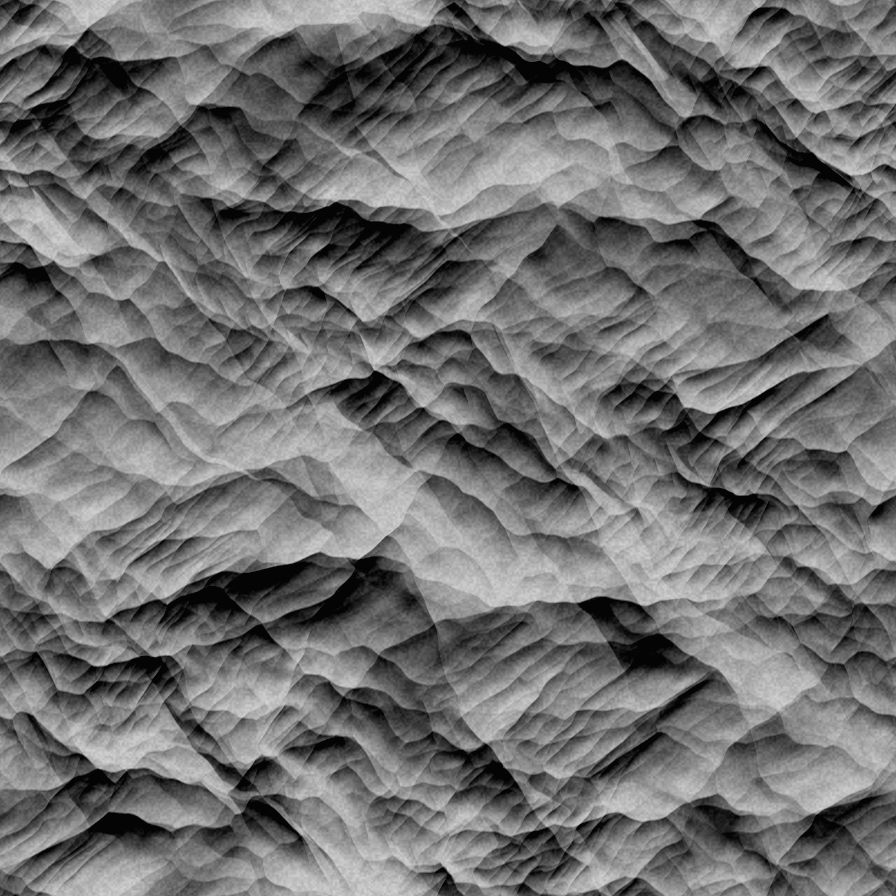
This texture is drawn by a three.js fragment shader. Its source:

```glsl
varying vec2 vUv;

const float TAU = 6.2831853;

vec3 hash3(vec2 cell) {
  vec3 a = fract(cell.xyx * vec3(0.1031, 0.1030, 0.0973));
  a += dot(a, a.yxz + 33.33);
  return fract((a.xxy + a.yzz) * a.zyx);
}

// Wrapping bowls that meet in sharp ridges; slant is a whole-number shear
float facets(vec2 p, vec2 count, float slant, float seed) {
  vec2 q = count * vec2(p.x, p.y + slant * p.x);
  vec2 home = floor(q);
  float nearest = 9.0;
  for (int j = -1; j <= 1; j++) {
    for (int i = -1; i <= 1; i++) {
      vec2 cell = home + vec2(float(i), float(j));
      vec3 rnd = hash3(mod(cell, count) + seed);
      vec2 toSeed = cell + 0.04 + 0.92 * rnd.xy - q;
      nearest = min(nearest, dot(toSeed, toSeed) + 0.3 * rnd.z);
    }
  }
  return nearest / count.y;
}

// Layered sines bend the creases
vec2 bend(vec2 p) {
  float freq = 2.0;
  for (int i = 0; i < 4; i++) {
    float cross = floor(freq * 0.5);
    vec2 phase = vec2(1.3, 4.1) * freq;
    p += 0.035 / freq * sin(TAU * (freq * p.yx + cross * p * vec2(1.0, -1.0)) + phase);
    freq = floor(freq * 2.3) + 1.0;
  }
  return p;
}

// Soft regional weight between calm and crumpled paper
float region(vec2 p, float phase) {
  float waves = sin(TAU * (p.x + 2.0 * p.y) + phase)
              + sin(TAU * (2.0 * p.x - p.y) + phase * 2.3)
              + 0.6 * sin(TAU * (3.0 * p.x + 2.0 * p.y) + phase * 3.7);
  return 0.25 + 1.4 * smoothstep(-1.5, 1.6, waves);
}

float paperHeight(vec2 uv) {
  vec2 p = bend(uv);
  // Broad folds: falling, level and rising
  float h = 0.08 * facets(p, vec2(3.0, 4.0), 1.0, 17.0);
  h += 0.12 * region(uv, 0.7) * facets(p, vec2(3.0, 6.0), 0.0, 53.0);
  p += vec2(0.5, -0.3) * h;
  h += 0.085 * region(uv, 1.9) * facets(p, vec2(5.0, 6.0), -1.0, 29.0);
  p += vec2(-0.6, 0.4) * h;
  // Small crumples
  h += 0.11 * region(uv, 2.9) * facets(p, vec2(10.0, 14.0), 0.0, 91.0);
  h += 0.085 * region(uv, 4.4) * facets(p, vec2(18.0, 23.0), 0.0, 137.0);
  h += 0.06 * region(uv, 3.4) * facets(p, vec2(34.0, 39.0), -1.0, 211.0);
  // Sunken creases
  h -= 0.04 * region(uv, 5.6) * facets(p, vec2(7.0, 8.0), 1.0, 173.0);
  return h;
}

// Wrapping fibre grain
float grain(vec2 uv, float count) {
  vec2 q = uv * count;
  vec2 cell = floor(q);
  vec2 f = smoothstep(0.0, 1.0, q - cell);
  vec2 next = mod(cell + 1.0, count);
  cell = mod(cell, count);
  float low = mix(hash3(cell).x, hash3(vec2(next.x, cell.y)).x, f.x);
  float high = mix(hash3(vec2(cell.x, next.y)).x, hash3(next).x, f.x);
  return mix(low, high, f.y) - 0.5;
}

void main() {
  // Raking light from above, a little to the right
  vec2 toLight = vec2(0.1, 0.99);
  float reach = 0.0026;
  float slope = (paperHeight(vUv - 0.5 * reach * toLight)
               - paperHeight(vUv + 0.5 * reach * toLight)) / reach;

  // Deep shadows, compressed highlights
  float light = 1.2 * slope;
  float tone = 0.46 + light - 0.55 * light * abs(light) * step(0.0, light)
             - 0.25 * light * light;
  tone += 0.1 * grain(vUv, 400.0) + 0.03 * grain(vUv, 170.0);
  gl_FragColor = vec4(vec3(clamp(tone, 0.015, 0.86)), 1.0);
}
```
